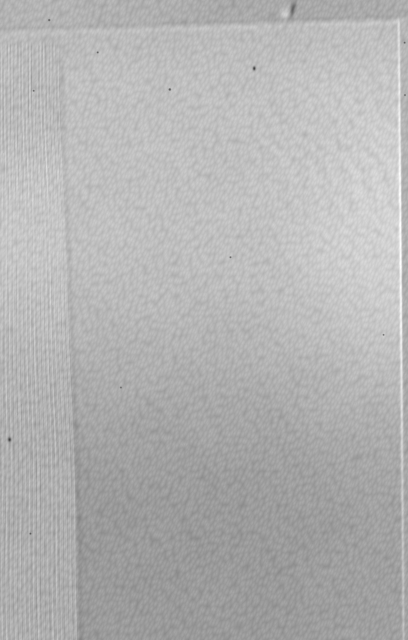
Write a WebGL 2 fragment shader that draws this texture.

```glsl
#version 300 es
precision highp float;

uniform vec2 u_resolution;
out vec4 outColor;

// Tones
const float SHADE_LOW = 0.597;
const float SHADE_HIGH = 0.745;
const float TOP_MARGIN = 0.675;
const float RIDGE_GAIN = 0.17;
const float SPECK_TONE = 0.25;
// Layout, as fractions of the canvas
const float FOLD_BOTTOM = 0.192;
const float FOLD_TOP = 0.143;
const float RIM_BOTTOM = 0.989;
const float RIM_TOP = 0.977;
const float TOP_CREASE = 0.952;
const float CREASE_RISE = 0.020;
const vec2 DENT = vec2(0.456, 0.985);
// Texture
const float ASPECT = 0.637;
const float RIB_COUNT = 17.0;
const float RIB_GAIN = 0.050;
const vec2 FIBRE_SCALE = vec2(190.0, 95.0);
const float GRAIN_GAIN = 0.085;
const float SPECK_GRID = 9.0;

float hash(vec2 p) {
    vec3 q = fract(p.xyx * vec3(0.1031, 0.1030, 0.0973));
    q += dot(q, q.yzx + 33.33);
    return fract((q.x + q.y) * q.z);
}

vec2 hash2(vec2 p) {
    return vec2(hash(p), hash(p + 71.7));
}

// Distance to the nearest scattered cell centre
float cellular(vec2 p) {
    vec2 cell = floor(p), local = fract(p);
    float nearest = 2.0;
    for (int y = -1; y <= 1; y++)
        for (int x = -1; x <= 1; x++) {
            vec2 offset = vec2(x, y);
            vec2 d = offset + hash2(cell + offset) - local;
            nearest = min(nearest, dot(d, d));
        }
    return sqrt(nearest);
}

float bump(float x, float centre, float width) {
    float d = (x - centre) / width;
    return exp(-d * d);
}

float spot(vec2 p, vec2 centre, vec2 size) {
    vec2 d = (p - centre) / size;
    return exp(-dot(d, d));
}

// Soft broad mottling
float mottle(vec2 p) {
    float a = sin(p.x * 37.0 + 2.0 * sin(p.y * 23.0));
    float b = sin(p.y * 51.0 + p.x * 29.0 + 1.5 * sin(p.x * 43.0));
    return 0.5 * (a + b);
}

float specks(vec2 p, float pixel) {
    vec2 cell = floor(p * SPECK_GRID);
    vec2 centre = (cell + 0.2 + 0.6 * hash2(cell + 5.0)) / SPECK_GRID;
    float radius = mix(0.0010, 0.0018, hash(cell + 19.0));
    float present = step(0.8, hash(cell + 43.0));
    return present * (1.0 - smoothstep(radius - pixel, radius + pixel, length(p - centre)));
}

// Ribbed band beside the fold; s runs 0..1 across it
float ribs(float s, float v) {
    float lane = s * RIB_COUNT + 0.15 * sin(v * 17.0);
    float id = floor(lane);
    float strength = 0.45 + 0.8 * hash(vec2(id, 3.0));
    float wear = 0.75 + 0.25 * sin(v * 31.0 + id * 2.4);
    float line = cos(6.2832 * (fract(lane) - 0.5));
    float fine = sin(lane * 13.7 + sin(v * 9.0));
    return strength * wear * line + 0.3 * fine;
}

void main() {
    vec2 uv = gl_FragCoord.xy / u_resolution;
    vec2 p = uv * vec2(ASPECT, 1.0);
    float pixel = 1.0 / u_resolution.y;
    float v = uv.y;

    // Panel lit from above, brighter toward the right rim
    float tone = mix(SHADE_LOW, SHADE_HIGH, smoothstep(0.16, 0.66, v));
    tone -= 0.025 * smoothstep(0.86, 0.97, v);
    tone += 0.065 * smoothstep(0.55, 0.98, uv.x) * bump(v, 0.62, 0.28);
    tone += 0.025 * smoothstep(0.6, 1.0, uv.x) * (1.0 - v);
    tone += 0.012 * sin((p.x * 0.8 + p.y * 0.6) * 240.0 + 3.0 * sin(p.y * 40.0))
          * smoothstep(0.4, 0.9, uv.x) * bump(v, 0.75, 0.16);

    // Band left of the curved fold
    float fold = mix(FOLD_BOTTOM, FOLD_TOP, smoothstep(0.0, 1.1, v));
    float band = 0.675 + 0.095 * bump(v, 0.65, 0.2) + 0.035 * bump(v, 0.92, 0.06);
    float ribMask = (1.0 - smoothstep(0.925, 0.94, v)) * (1.0 - 0.6 * bump(v, 0.63, 0.08));
    band += RIB_GAIN * ribMask * ribs(uv.x / fold, v);
    float inBand = 1.0 - smoothstep(fold - 0.006, fold + 0.006, uv.x);
    tone = mix(tone, band, inBand);
    tone -= 0.04 * bump(uv.x, fold + 0.004, 0.007) * (1.0 - smoothstep(0.88, 0.95, v));

    // Top margin and its sloping crease
    float crease = TOP_CREASE + CREASE_RISE * uv.x;
    float margin = TOP_MARGIN + 0.02 * sin(uv.x * 5.0 + 1.0);
    tone = mix(tone, margin, smoothstep(crease - 0.008, crease + 0.006, v));
    tone += 0.03 * bump(v, crease - 0.006, 0.004) - 0.025 * bump(v, crease + 0.003, 0.003);

    // Right rim, bright ridge and shaded outside
    float rim = mix(RIM_BOTTOM, RIM_TOP, v);
    float below = 1.0 - smoothstep(crease - 0.01, crease + 0.01, v);
    tone = mix(tone, mix(0.62, 0.715, v), smoothstep(rim, rim + 0.005, uv.x) * below);
    tone += RIDGE_GAIN * bump(uv.x, rim, 0.0035) * below * (0.55 + 0.45 * bump(v, 0.5, 0.4));

    // Pressed dent in the top margin
    tone += 0.13 * spot(p, DENT + vec2(-0.010, -0.006), vec2(0.009, 0.008));
    tone -= 0.28 * spot(p, DENT + vec2(0.001 + (v - DENT.y) * 0.25, 0.0), vec2(0.004, 0.013));

    // Slanted fibre grain
    vec2 slanted = vec2(p.x - 0.35 * p.y, p.y);
    float grain = 0.47 - cellular(slanted * FIBRE_SCALE);
    grain += 0.4 * (0.47 - cellular(slanted.yx * FIBRE_SCALE * 0.6 + 31.0));
    tone += GRAIN_GAIN * grain + 0.006 * mottle(p);

    // Scattered dirt and the two larger flecks
    float dirt = 0.8 * specks(p, pixel);
    dirt += spot(p, vec2(0.397, 0.893), vec2(0.0022, 0.0032));
    dirt += spot(p, vec2(0.015, 0.313), vec2(0.0024, 0.0032));
    tone = mix(tone, SPECK_TONE, clamp(dirt, 0.0, 1.0));

    outColor = vec4(vec3(clamp(tone, 0.0, 1.0)), 1.0);
}
```
